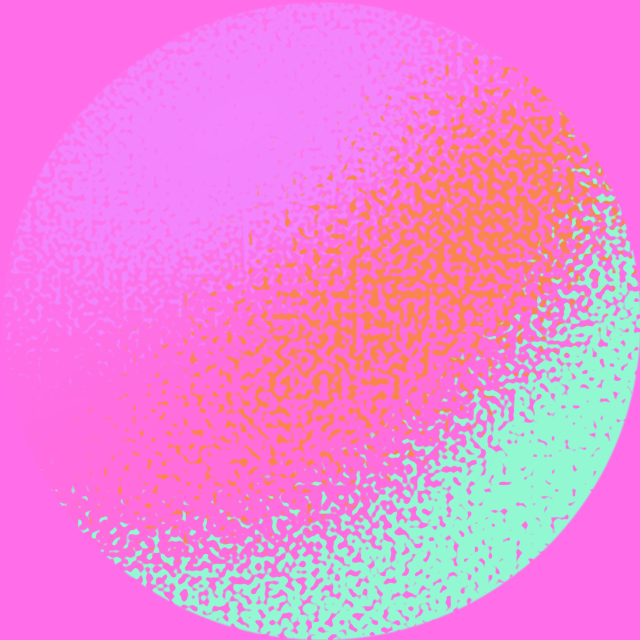
Reproduce this background procedurally as a Shadertoy shader.

```glsl
const vec3 PINK = vec3(1.0, 0.43, 0.91);
const vec3 ROSE = vec3(1.0, 0.42, 0.84);
const vec3 VIOLET = vec3(0.95, 0.53, 1.0);
const vec3 ORANGE = vec3(0.97, 0.53, 0.27);
const vec3 MINT = vec3(0.55, 1.0, 0.82);

// Unit gradient for a lattice cell
vec2 cellGradient(vec2 cell, float seed) {
    vec3 p = fract(vec3(cell.xyx + seed) * vec3(0.1031, 0.1030, 0.0973));
    p += dot(p, p.yzx + 33.33);
    float angle = 6.28318 * fract((p.x + p.y) * p.z);
    return vec2(cos(angle), sin(angle));
}

float gradientNoise(vec2 p, float seed) {
    vec2 cell = floor(p);
    vec2 f = fract(p);
    vec2 u = f * f * f * (f * (f * 6.0 - 15.0) + 10.0);
    vec2 e = vec2(0.0, 1.0);
    float a = dot(cellGradient(cell, seed), f);
    float b = dot(cellGradient(cell + e.yx, seed), f - e.yx);
    float c = dot(cellGradient(cell + e.xy, seed), f - e.xy);
    float d = dot(cellGradient(cell + e.yy, seed), f - e.yy);
    return mix(mix(a, b, u.x), mix(c, d, u.x), u.y);
}

// Soft tilted ellipse, 1 at its centre
float glow(vec2 p, vec2 centre, vec2 size, float angle) {
    float c = cos(angle);
    float s = sin(angle);
    vec2 q = p - centre;
    q = vec2(c * q.x + s * q.y, c * q.y - s * q.x) / size;
    return exp(-dot(q, q));
}

// Grain whose coverage follows a density from 0 to 1
float speckle(vec2 p, float density, float frequency, float softness, float seed) {
    float grain = gradientNoise(p * frequency, seed);
    float threshold = mix(0.62, -0.62, density);
    float speck = smoothstep(threshold - softness, threshold + softness, grain);
    return speck * smoothstep(0.02, 0.22, density);
}

void mainImage(out vec4 fragColor, in vec2 fragCoord) {
    float side = min(iResolution.x, iResolution.y);
    vec2 p = (fragCoord - 0.5 * iResolution.xy) / side + 0.5;

    // Disc mask
    float discDistance = length(p - vec2(0.503, 0.498)) - 0.498;
    float edge = 1.5 / side;
    float disc = 1.0 - smoothstep(-edge, edge, discDistance);

    // Density of each colour
    float violet = 0.92 * glow(p, vec2(0.37, 0.80), vec2(0.44, 0.23), 0.50);
    float orange = 0.50 * glow(p, vec2(0.60, 0.51), vec2(0.50, 0.23), 0.68);
    orange += 0.22 * glow(p, vec2(0.84, 0.74), vec2(0.22, 0.20), 0.0);
    float crescent = smoothstep(0.53, 0.85, length(p - vec2(0.25, 0.85)));
    float mint = 0.64 * crescent;
    mint += 0.20 * glow(p, vec2(0.86, 0.28), vec2(0.24, 0.15), 0.75);

    // Smooth base, then layers of grain
    float warmth = glow(p, vec2(0.42, 0.34), vec2(0.55, 0.30), 0.60);
    vec3 color = mix(PINK, ROSE, 0.75 * warmth);
    color = mix(color, VIOLET, 0.35 * violet);
    color = mix(color, VIOLET, 0.85 * speckle(p, violet, 105.0, 0.20, 17.0));
    color = mix(color, ORANGE, 0.95 * speckle(p, orange, 88.0, 0.13, 53.0));
    color = mix(color, MINT, 0.95 * speckle(p, mint, 92.0, 0.13, 91.0));

    fragColor = vec4(mix(PINK, color, disc), 1.0);
}
```
